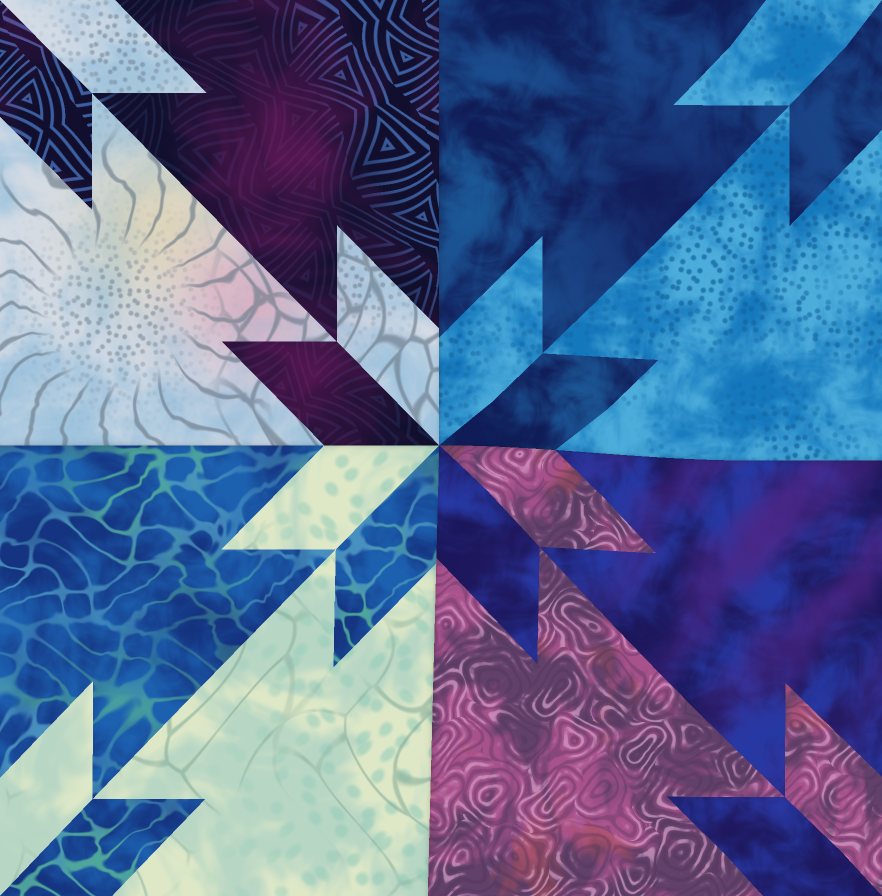
A WebGL 1 fragment shader for this pattern:

```glsl
precision highp float;
uniform vec2 u_resolution;

vec2 hash2(vec2 p) {
  return fract(sin(vec2(dot(p, vec2(127.1, 311.7)), dot(p, vec2(269.5, 183.3)))) * 437.58);
}

// Cellular noise: nearest distance, second distance, cell id
vec3 cells(vec2 p) {
  vec3 best = vec3(9., 9., 0.);
  for (int k = 0; k < 9; k++) {
    float i = float(k);
    vec2 c = floor(p) + vec2(mod(i, 3.), floor(i / 3.)) - 1.;
    vec2 h = hash2(c);
    float d = length(c + .1 + .8 * h - p);
    if (d < best.x) best = vec3(d, best.x, h.x);
    else best.y = min(best.y, d);
  }
  return best;
}

// Layered warped sines, roughly -1 to 1
float clouds(vec2 p) {
  float sum = 0., amp = .6;
  for (int i = 0; i < 5; i++) {
    p = mat2(.8, .6, -.6, .8) * p * 1.75 + 1.3;
    p += .55 * sin(p.yx);
    sum += amp * sin(p.x) * sin(p.y);
    amp *= .68;
  }
  return sum;
}

float patches(vec2 p) { return smoothstep(-.4, .5, clouds(p)); }

float mottle(vec2 p) {
  return smoothstep(-.9, .9, clouds(p) + .4 * clouds(p * 3.));
}

float glow(vec2 p, float x, float y, float radius) {
  vec2 d = (p - vec2(x, y)) / radius;
  return exp(-dot(d, d));
}

float dots(vec2 p) { return 1. - smoothstep(.14, .36, cells(p).x); }

float veins(vec2 p, float width) {
  vec3 c = cells(p);
  return 1. - smoothstep(.2 * width, width, c.y - c.x);
}

// Nested triangles
vec3 plum(vec2 p) {
  float n = clouds(p * 9.);
  float red = glow(p, .32, .2, .09) + glow(p, .34, .43, .1) + .4 * glow(p, .24, .06, .08);
  vec3 col = mix(vec3(.07, .06, .18), vec3(.36, .09, .33), clamp(red * .8 + .4 * n, 0., 1.));
  vec2 g = mat2(.85, .52, -.52, .85) * p * 12.5 + .14 * sin(p.yx * 37.);
  vec2 f = fract(g) - .5;
  if (mod(floor(g.x) + floor(g.y), 2.) > .5) f.y = -f.y;
  float tri = max(abs(f.x) * .87 + f.y * .5, -f.y);
  float ring = smoothstep(.3, .9, sin(tri * 46.)) * step(tri, .46);
  vec3 ink = mix(vec3(.27, .45, .74), vec3(.5, .25, .58), clamp(red + n * .5, 0., 1.));
  float inked = max(smoothstep(.27, .38, p.x - p.y * .45), 1. - smoothstep(.1, .14, p.x));
  return mix(col, ink, ring * (.15 + .65 * inked));
}

// Drawn petals and stipple
vec3 floral(vec2 p) {
  float n = clouds(p * 9.);
  vec3 col = mix(vec3(.63, .77, .87), vec3(.83, .86, .9), mottle(p * 9.));
  col = mix(col, vec3(.89, .84, .7), .8 * glow(p, .18, .25, .09));
  col = mix(col, vec3(.86, .66, .74), (.7 + .3 * n) * glow(p, .29, .34, .08));
  vec2 d = p - vec2(.13, .35);
  float r = length(d);
  float petal = abs(sin(atan(d.y, d.x) * 10. + 1.1 * sin(r * 42.) + n));
  float line = (1. - smoothstep(.08, .3, petal)) * smoothstep(.07, .1, r) * smoothstep(.22, .17, r);
  float vein = veins(p * vec2(27., 15.) + .5 * sin(p.yx * 32.), .17);
  line = max(line, vein * smoothstep(.22, .28, p.x));
  float stipple = glow(p, .13, .35, .08) + glow(p, .14, .05, .07) + glow(p, .41, .31, .05);
  line = max(line, dots(p * 95.) * min(stipple, .8));
  return mix(col, vec3(.42, .48, .54), line * .65);
}

vec3 navy(vec2 p) {
  float n = mottle(p * 11.);
  vec3 col = mix(vec3(.06, .11, .34), vec3(.1, .27, .53), n);
  col = mix(col, vec3(.11, .36, .6), n * (glow(p, .53, .2, .12) + glow(p, .64, .44, .07)));
  return mix(col, vec3(.08, .11, .36), .6 * glow(p, .74, .23, .11));
}

vec3 sky(vec2 p) {
  vec3 col = mix(vec3(.08, .47, .74), vec3(.3, .68, .86), mottle(p * 13.));
  return mix(col, vec3(.08, .4, .63), dots(p * 85.) * patches(p * 6. + 2.) * .75);
}

// Maze of teal lines
vec3 reef(vec2 p) {
  float n = clouds(p * 10.);
  vec3 col = mix(vec3(.08, .2, .5), vec3(.11, .38, .69), mottle(p * 10.));
  vec2 m = sin(p * vec2(85., 115.) + 2.2 * sin(p.yx * vec2(47., 41.) + n));
  float worm = 1. - smoothstep(.12, .55, abs(m.x + m.y));
  vec3 ink = mix(vec3(.3, .59, .76), vec3(.33, .69, .6), patches(p * 8. + 5.));
  float fade = .5 + .4 * patches(p * 7. + 1.);
  return mix(col, ink, worm * fade * (1. - .6 * glow(p, .22, .71, .09)));
}

// Spots and faint veins
vec3 mint(vec2 p) {
  vec3 col = mix(vec3(.72, .84, .77), vec3(.87, .91, .78), patches(p * 10.));
  float spot = dots(p * 34. + .2 * sin(p.yx * 60.)) * smoothstep(.15, .4, p.x);
  col = mix(col, vec3(.59, .8, .73), spot * .6);
  float vein = veins(p * vec2(15., 11.) + .6 * sin(p.yx * 24.), .09);
  return mix(col, vec3(.53, .68, .6), vein * .6 * patches(p * 7. + 3.));
}

vec3 violet(vec2 p) {
  vec3 col = mix(vec3(.11, .09, .36), vec3(.15, .22, .64), mottle(p * 11.));
  float streak = .5 + .5 * sin((p.x + p.y) * 44. + 2. * clouds(p * 6.));
  return mix(col, vec3(.31, .15, .53), streak * .85 * glow(p, .88, .61, .19));
}

// Broken swirling rings
vec3 mauve(vec2 p) {
  vec3 col = mix(vec3(.38, .25, .41), vec3(.66, .32, .55), patches(p * 13.));
  col = mix(col, vec3(.7, .32, .34), .5 * smoothstep(.3, .9, clouds(p * 11. + 4.)));
  vec3 c = cells(p * 15. + .18 * sin(p.yx * 51.) + .09 * sin(p.yx * 113.));
  float swirl = sin(c.x * 34. + 1.4 * clouds(p * 20.) + c.z * 6.);
  col = mix(col, vec3(.3, .2, .35), .35 * smoothstep(.2, .9, -swirl));
  return mix(col, vec3(.82, .61, .77), smoothstep(.3, .95, swirl) * patches(p * 24. + 7.) * .75);
}

vec3 quilt(vec2 q) {
  vec2 p = q * vec2(u_resolution.x / u_resolution.y, 1.);
  vec2 seam = vec2(.498 - .026 * max(0., q.y - .5), .497 + .017 * smoothstep(.5, .85, q.x));
  vec2 side = step(seam, q);
  vec2 t = mix(q / seam, (q - seam) / (1. - seam), side);
  if (side.x != side.y) t.x = 1. - t.x;
  // Right blocks are sewn slightly off square
  t.y += side.x * min(.2 * min(t.y, 1. - t.y), .02) * mix(-1., .6, side.y);

  // Diagonal halves, with strips swapped at both ends
  float d = t.x - t.y;
  vec2 ends = mix(vec2(.209, .767), vec2(.231, .785), side.y);
  bool swapped = abs(d) < .262 && (min(t.x, t.y) < ends.x || max(t.x, t.y) > ends.y);
  bool dark = (d > 0.) != swapped;
  bool left = side.x < .5;
  vec3 col;
  if (side.y < .5) col = left ? (dark ? plum(p) : floral(p)) : (dark ? navy(p) : sky(p));
  else col = left ? (dark ? reef(p) : mint(p)) : (dark ? violet(p) : mauve(p));
  vec2 gap = abs(q - seam);
  return col * (1. - .12 * exp(-min(gap.x, gap.y) * 400.));
}

void main() {
  // Four samples smooth every edge
  vec3 sum = vec3(0.);
  for (int i = 0; i < 4; i++) {
    float k = float(i);
    vec2 offset = vec2(mod(k, 2.), floor(k / 2.)) * .5 - .25;
    vec2 q = (gl_FragCoord.xy + offset) / u_resolution;
    sum += quilt(vec2(q.x, 1. - q.y));
  }
  gl_FragColor = vec4(sum / 4., 1.);
}
```
